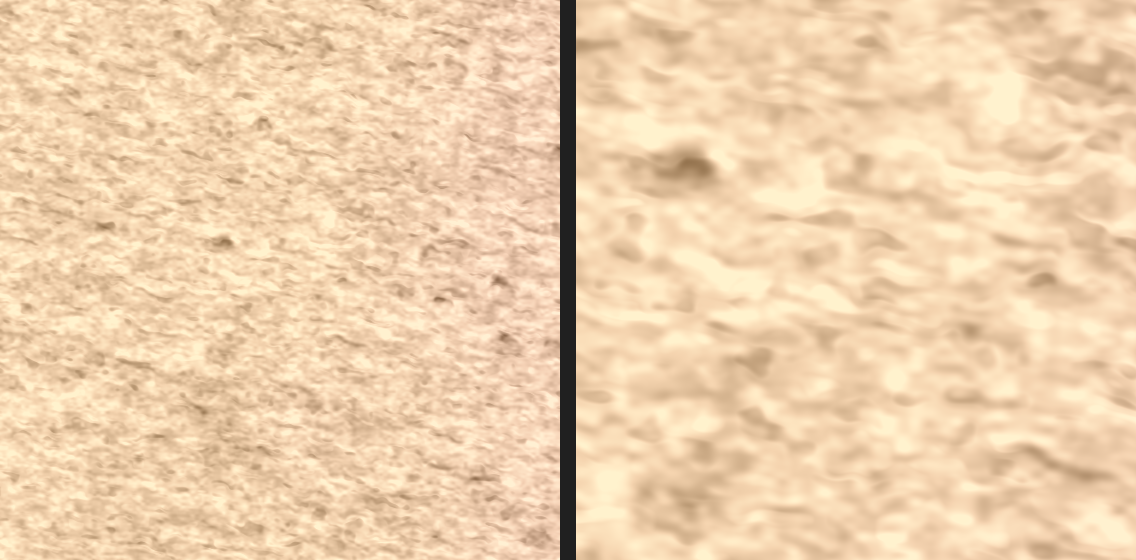
Left, the full canvas; right, a detail of the centre.
A WebGL 2 fragment shader for this texture:

```glsl
#version 300 es
precision highp float;

uniform vec2 u_resolution;
out vec4 fragColor;

#define BASE_TONE 0.836
#define GRAIN_CONTRAST 1.0
#define GRAIN_ANGLE -0.17
#define SCRATCH_ANGLE -0.34
#define SCRATCH_CELL vec2(0.26, 0.075)
#define SCRATCH_SHARE 0.6
#define SCRATCH_DEPTH 0.19
#define PIT_CELL 0.105
#define PIT_RADIUS 0.024
#define PIT_DEPTH 0.27

// Integer hash giving two values in 0..1
vec2 hash2(vec2 cell) {
    uvec2 v = uvec2(ivec2(cell) + 4096);
    v = v * 1664525u + 1013904223u;
    v.x += v.y * 1664525u;
    v.y += v.x * 1664525u;
    v ^= v >> 16u;
    v.x += v.y * 1664525u;
    v.y += v.x * 1664525u;
    v ^= v >> 16u;
    return vec2(v & 65535u) / 65535.0;
}

// Value noise centred on zero
float noise(vec2 p) {
    vec2 i = floor(p), f = fract(p);
    f = f * f * (3.0 - 2.0 * f);
    float low = mix(hash2(i).x, hash2(i + vec2(1, 0)).x, f.x);
    float high = mix(hash2(i + vec2(0, 1)).x, hash2(i + vec2(1, 1)).x, f.x);
    return mix(low, high, f.y) - 0.5;
}

vec2 rotate(vec2 p, float angle) {
    float c = cos(angle), s = sin(angle);
    return vec2(c * p.x + s * p.y, c * p.y - s * p.x);
}

// Flat, overlapping grains from coarse to fine
float grain(vec2 uv) {
    vec2 p = rotate(uv, GRAIN_ANGLE);
    p.y += 0.010 * noise(uv * 28.0) + 0.006 * noise(uv * 70.0 + 9.0);
    float tone = 0.06 * noise(p * vec2(5.0, 11.0));
    tone += 0.10 * noise(p * vec2(17.0, 42.0) + 31.0);
    tone += 0.15 * noise(p * vec2(38.0, 90.0) + 57.0);
    tone += 0.15 * noise(p * vec2(75.0, 150.0) + 83.0);
    tone += 0.09 * noise(uv * vec2(125.0, 190.0) + 17.0);
    // Small shadows and glints
    float fleck = noise(p * vec2(33.0, 105.0) + 140.0) + 0.4 * noise(uv * 95.0 + 220.0);
    tone -= 0.13 * smoothstep(0.20, 0.50, fleck);
    tone += 0.06 * smoothstep(0.20, 0.45, -fleck);
    return tone;
}

// Long broken grooves in slanting rows
float scratches(vec2 uv) {
    vec2 p = rotate(uv, SCRATCH_ANGLE);
    p.y += 0.012 * noise(uv * 22.0 + 5.0) + 0.007 * noise(uv * 60.0);
    vec2 home = floor(p / SCRATCH_CELL);
    float dark = 0.0;
    for (int y = -1; y <= 1; y++)
    for (int x = -1; x <= 1; x++) {
        vec2 cell = home + vec2(x, y);
        vec2 jitter = hash2(cell + 300.0), trait = hash2(cell + 700.0);
        vec2 d = p - (cell + 0.2 + 0.6 * jitter) * SCRATCH_CELL;
        float halfLength = mix(0.04, 0.13, trait.y);
        float along = 1.0 - smoothstep(0.4, 1.0, abs(d.x) / halfLength);
        float across = exp(-pow(d.y / 0.0048, 2.0));
        float present = step(trait.x, SCRATCH_SHARE) * mix(0.55, 1.0, jitter.x);
        dark = max(dark, along * across * present);
    }
    float gaps = smoothstep(-0.28, 0.22, noise(p * vec2(36.0, 60.0) + 410.0));
    return dark * mix(0.2, 1.0, gaps);
}

// Shallow pits with a shadowed upper lip, denser to the right
float pits(vec2 uv) {
    vec2 p = uv + 0.012 * vec2(noise(uv * 55.0 + 3.0), noise(uv * 55.0 + 80.0));
    vec2 home = floor(p / PIT_CELL);
    float shade = 0.0;
    for (int y = -1; y <= 1; y++)
    for (int x = -1; x <= 1; x++) {
        vec2 cell = home + vec2(x, y);
        vec2 jitter = hash2(cell + 1100.0), trait = hash2(cell + 1500.0);
        vec2 centre = (cell + 0.15 + 0.7 * jitter) * PIT_CELL;
        float present = step(trait.x, mix(0.05, 0.42, clamp(centre.x, 0.0, 1.0)));
        vec2 d = (p - centre) / (PIT_RADIUS * mix(0.65, 1.15, trait.y));
        d.y += 0.2 * d.x;
        float bowl = 1.0 - smoothstep(0.55, 1.1, length(d * vec2(0.9, 1.1)));
        float arc = d.y - 0.65 + 0.5 * d.x * d.x;
        float lip = exp(-arc * arc * 11.0) * (1.0 - smoothstep(0.5, 1.1, abs(d.x)));
        float depth = mix(0.5, 1.0, jitter.y);
        shade += present * (0.32 * bowl + 0.75 * lip * depth);
    }
    return shade * (0.85 + 0.8 * noise(uv * vec2(70.0, 110.0) + 510.0));
}

// Sand colours from shadow to highlight
vec3 sand(float tone) {
    return vec3(min(tone + 0.13, 0.545 + 0.5 * tone), tone, tone - 0.145);
}

void main() {
    vec2 uv = gl_FragCoord.xy / u_resolution;
    float tone = BASE_TONE + GRAIN_CONTRAST * grain(uv);
    tone -= SCRATCH_DEPTH * scratches(uv) + PIT_DEPTH * pits(uv);
    vec3 colour = sand(clamp(tone, 0.42, 0.95));

    // Faint rosy drift toward the right edge
    float rosy = smoothstep(0.45, 1.0, uv.x + 0.3 * noise(uv * 4.0 + 60.0));
    colour += rosy * vec3(0.0, -0.012, 0.025);
    fragColor = vec4(clamp(colour, 0.0, 1.0), 1.0);
}
```
